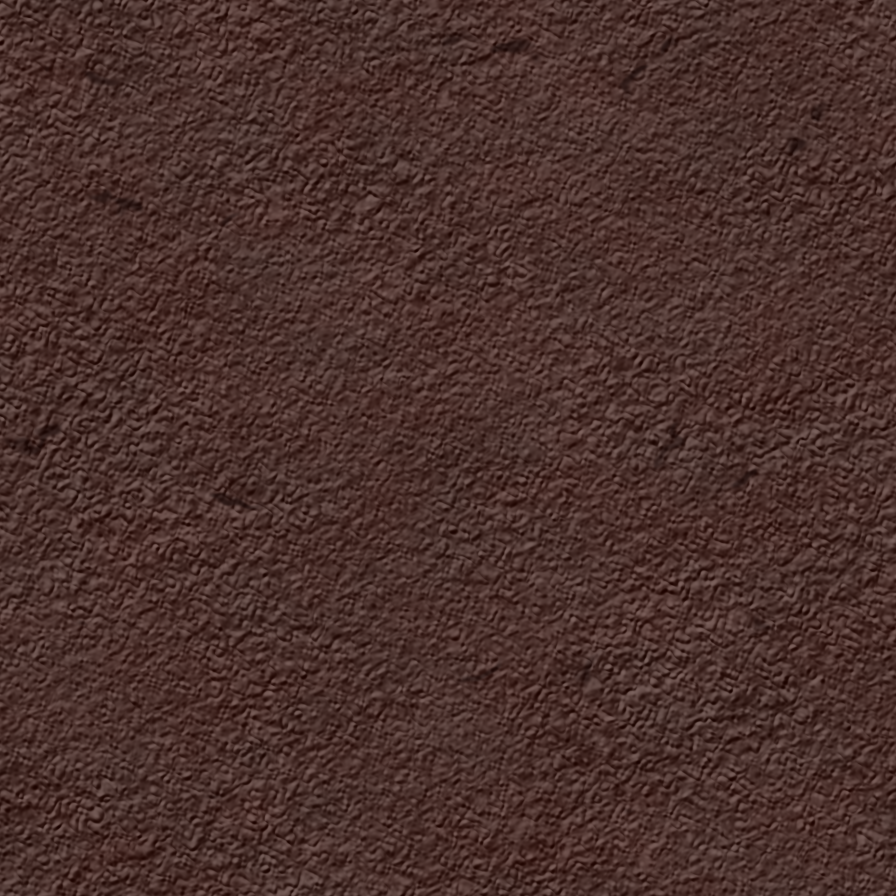
A three.js fragment shader for this texture:

```glsl
// Dark brown suede-like leather. A height field of crisp grain and small crinkles
// is lit from the upper left, rougher in some patches than in others. Faint
// stains tint it, and ragged dark creases are scattered over a jittered grid.
varying vec2 vUv;

const vec3 LEATHER = vec3(0.293, 0.192, 0.174);
const vec3 CREASE_COLOR = vec3(0.150, 0.075, 0.065);
const vec3 RED_TINT = vec3(0.011, -0.005, -0.006);
const vec2 LIGHT_DIR = vec2(-0.45, 0.89);
const float LIGHT_STEP = 0.0028;     // distance over which slope is measured
const float LUMP_FREQ = 118.0;
const float GRAIN_FREQ = 235.0;
const float RELIEF = 0.49;
const float CRACK_SHADE = 0.075;
const float SHADE_LIMIT = 0.24;      // soft bound on lights and darks
const float STAIN = 0.06;
const float CREASE_CELLS = 5.0;
const float CREASE_CHANCE = 0.62;
const float CREASE_WIDTH = 0.0075;
const float CREASE_DARK = 0.9;
const float LIP_LIGHT = 0.035;

float hash(vec2 p) {
  vec3 q = fract(vec3(p.xyx) * 0.1031);
  q += dot(q, q.yzx + 33.33);
  return fract((q.x + q.y) * q.z);
}

float noise(vec2 p) {
  vec2 i = floor(p);
  vec2 f = fract(p);
  f = f * f * (3.0 - 2.0 * f);
  float low = mix(hash(i), hash(i + vec2(1.0, 0.0)), f.x);
  float high = mix(hash(i + vec2(0.0, 1.0)), hash(i + vec2(1.0, 1.0)), f.x);
  return mix(low, high, f.y);
}

mat2 rotation(float angle) {
  float c = cos(angle);
  float s = sin(angle);
  return mat2(c, s, -s, c);
}

float fbm(vec2 p) {
  float sum = 0.0;
  float weight = 0.5;
  for (int i = 0; i < 4; i++) {
    sum += weight * noise(p);
    p = rotation(0.65) * p * 2.03 + 17.3;
    weight *= 0.5;
  }
  return sum / 0.9375;
}

// Rounded lumps parted by soft cracks
float lumps(vec2 p) {
  float n = 2.0 * noise(rotation(0.5) * p * LUMP_FREQ + 40.0) - 1.0;
  return sqrt(n * n + 0.02);
}

float surfaceHeight(vec2 p, float roughness) {
  float grain = noise(rotation(1.1) * p * GRAIN_FREQ + 90.0);
  float swell = noise(rotation(0.2) * p * LUMP_FREQ * 0.55 + 12.0);
  return roughness * (0.36 * lumps(p) + 0.45 * swell) + 0.48 * grain;
}

// x: depth of the creases, y: lit lip below them
vec2 creases(vec2 p) {
  vec2 ragged = vec2(noise(p * 75.0), noise(p * 75.0 + 60.0)) - 0.5;
  vec2 bend = vec2(noise(p * 22.0 + 20.0), noise(p * 22.0 + 80.0)) - 0.5;
  vec2 q = p + 0.013 * ragged + 0.026 * bend;
  vec2 home = floor(q * CREASE_CELLS);
  vec2 result = vec2(0.0);
  for (int y = -1; y <= 1; y++) {
    for (int x = -1; x <= 1; x++) {
      vec2 cell = home + vec2(float(x), float(y)) + 10.0;
      float present = step(hash(cell + 3.7), CREASE_CHANCE);
      vec2 jitter = vec2(hash(cell + 11.3), hash(cell + 27.9));
      vec2 center = (cell - 10.0 + 0.15 + 0.7 * jitter) / CREASE_CELLS;
      float size = hash(cell + 51.1);
      float halfLength = mix(0.022, 0.11, size * size);
      float falling = step(hash(cell + 71.7), 0.7);
      float angle = mix(0.72, -0.3, falling) + 0.4 * (jitter.x - 0.5);
      vec2 d = rotation(-angle) * (q - center);
      float taper = 1.0 - smoothstep(0.3, 1.0, abs(d.x) / halfLength);
      float width = CREASE_WIDTH * mix(0.5, 1.1, size);
      float core = exp(-d.y * d.y / (width * width));
      float below = (d.y + 1.7 * width) / width;
      float strength = present * taper * mix(0.4, 1.0, size);
      result = max(result, strength * vec2(core, exp(-below * below)));
    }
  }
  float broken = smoothstep(0.28, 0.6, noise(p * 48.0 + 7.0));
  return result * mix(0.15, 1.0, broken);
}

void main() {
  vec2 p = vUv;
  vec2 warp = vec2(noise(p * 70.0 + 5.0), noise(p * 70.0 + 31.0)) - 0.5;
  vec2 g = p + 0.004 * warp;

  // Slope towards the light, strongest in the crinkled patches
  float patches = smoothstep(0.33, 0.7, fbm(p * vec2(7.0, 9.0) + 3.0));
  float roughness = mix(0.7, 1.45, patches);
  float slope = surfaceHeight(g, roughness)
              - surfaceHeight(g + LIGHT_DIR * LIGHT_STEP, roughness);
  float shade = RELIEF * slope;
  shade += CRACK_SHADE * roughness * (lumps(g) - 0.39);

  // Broad stains, stretched sideways
  shade += STAIN * (fbm(p * vec2(8.0, 14.0) + 24.0) - 0.5);
  float redness = fbm(p * vec2(14.0, 20.0) + 47.0) - 0.5;

  vec2 crease = creases(p);
  shade += LIP_LIGHT * crease.y;
  shade /= sqrt(1.0 + shade * shade / (SHADE_LIMIT * SHADE_LIMIT));

  vec3 color = LEATHER + shade + 2.0 * redness * RED_TINT;
  float depth = smoothstep(0.1, 0.85, crease.x);
  color = mix(color, CREASE_COLOR + 0.4 * shade, CREASE_DARK * depth);
  gl_FragColor = vec4(clamp(color, 0.0, 1.0), 1.0);
}
```
